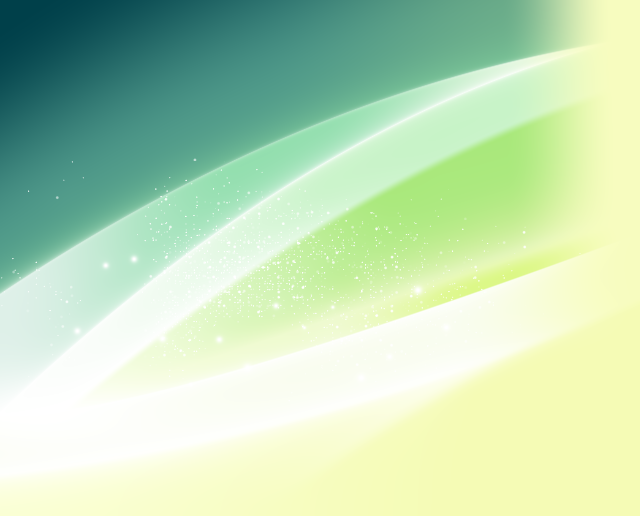
This background is drawn by a WebGL 2 fragment shader. Its source:

```glsl
#version 300 es
precision highp float;
// Sweeping translucent ribbons of light from deep teal to cream, with glittering dust.
uniform vec2 u_resolution;
out vec4 outColor;

float hash(vec2 p) {
    return fract(sin(dot(p, vec2(127.1, 311.7))) * 43758.5453);
}

float noise(vec2 p) {
    vec2 i = floor(p), f = fract(p);
    f = f * f * (3.0 - 2.0 * f);
    return mix(mix(hash(i), hash(i + vec2(1, 0)), f.x),
               mix(hash(i + vec2(0, 1)), hash(i + vec2(1, 1)), f.x), f.y);
}

// Signed height above the parabola c.x + c.y x + c.z x^2.
float above(vec2 p, vec3 c) {
    return p.y - c.x - p.x * (c.y + p.x * c.z);
}

// One-sided glow that starts at an edge and fades upward.
float glow(float d, float width) {
    return exp(-max(d, 0.0) / width);
}

// Tiny round specks, one per grid cell, kept where density is high.
float specks(vec2 q, float scale, float density) {
    vec2 cell = floor(q * scale);
    vec2 offset = 0.3 + 0.4 * vec2(hash(cell + 3.7), hash(cell + 9.2));
    float lit = step(1.0 - density, hash(cell)) * hash(cell + 5.1);
    return lit * smoothstep(0.42, 0.1, length(fract(q * scale) - offset));
}

void main() {
    vec2 p = gl_FragCoord.xy / u_resolution;
    vec2 q = gl_FragCoord.xy / u_resolution.y;
    float px = 1.0 / u_resolution.y;
    vec3 white = vec3(1.0);
    vec3 cream = vec3(0.97, 0.99, 0.75);

    // Heights above the ribbon edges, from top to bottom
    float outer = above(p, vec3(0.43, 0.828, -0.331));
    float crest = above(p, vec3(0.2, 1.183, -0.452));
    float inner = above(p, vec3(0.094, 1.126, -0.374));
    float lower = above(p, vec3(0.135, 0.364, 0.049)) - 0.06 * exp(-6.0 * p.x);
    float veil = above(p, vec3(0.17, 0.41, 0.0));
    float base = above(p, vec3(0.079, 0.149, 0.186));
    float streak = above(p, vec3(-0.469, 1.326, -0.435));

    // Teal sky, glowing along the outer edge
    vec3 color = mix(vec3(0.29, 0.58, 0.53), vec3(0.0, 0.25, 0.29), smoothstep(0.1, 0.52, outer));
    color += vec3(0.12, 0.08, 0.0) * smoothstep(0.4, 0.85, p.x);
    color = mix(color, vec3(0.5, 0.8, 0.61), 0.75 * glow(outer, 0.06));
    color = mix(color, white, 0.4 * glow(outer, 0.014) * smoothstep(0.35, 0.0, p.x));

    // Outer ribbon
    vec3 ribbon = mix(vec3(0.87, 0.94, 0.91), vec3(0.57, 0.87, 0.68), smoothstep(0.0, 0.38, p.x));
    ribbon = mix(ribbon, vec3(0.86, 0.96, 0.84), smoothstep(0.5, 0.85, p.x));
    ribbon = mix(ribbon, white, 0.5 * glow(crest, 0.025));
    color = mix(color, ribbon, smoothstep(px, -px, outer));
    color = mix(color, white, 0.35 * exp(-abs(outer) / 0.003));

    // Bright middle ribbon
    ribbon = mix(vec3(0.97, 0.99, 0.97), vec3(0.77, 0.95, 0.77), smoothstep(0.12, 0.52, p.x));
    ribbon = mix(ribbon, white, 0.35 * glow(-crest, 0.02));
    ribbon = mix(ribbon, white, mix(1.0, 0.1, smoothstep(0.2, 0.7, p.x)) * glow(inner, 0.045));
    color = mix(color, ribbon, smoothstep(0.002, -0.002, crest));
    color = mix(color, white, 0.75 * exp(-abs(crest) / 0.0035));

    // Lime hollow, paler toward the left and the floor
    vec3 hollow = mix(vec3(0.66, 0.91, 0.48), vec3(0.76, 0.91, 0.5), smoothstep(0.08, 0.3, -inner));
    hollow = mix(vec3(0.94, 0.99, 0.86), hollow, smoothstep(0.15, 0.62, p.x));
    hollow = mix(hollow, vec3(0.96, 0.99, 0.84), 0.85 * glow(veil, 0.055));
    float pocket = smoothstep(0.02, -0.03, veil) * smoothstep(0.5, 0.75, p.x);
    hollow = mix(hollow, vec3(0.86, 0.97, 0.52), pocket);
    color = mix(color, hollow, smoothstep(0.006, -0.016, inner));

    // Fade into cream light on the right
    color = mix(color, cream, smoothstep(0.79, 0.97, p.x + 0.03 * (p.y - 0.7)));

    // Lower ribbon with white rims
    color = mix(color, white, 0.6 * glow(lower, 0.016) * smoothstep(0.75, 0.3, p.x));
    ribbon = mix(vec3(0.97, 0.99, 0.92), cream, smoothstep(0.7, 0.98, p.x));
    float rim = smoothstep(1.0, 0.65, p.x);
    ribbon = mix(ribbon, white, 0.9 * rim * glow(-lower, 0.022));
    ribbon = mix(ribbon, white, rim * glow(base, 0.045));
    color = mix(color, ribbon, smoothstep(0.002, -0.002, lower));

    // Cream floor and the slanting streak
    vec3 ground = mix(vec3(0.98, 1.0, 0.82), vec3(0.96, 0.985, 0.71), smoothstep(0.0, 0.8, p.x));
    ground = mix(ground, white, 0.8 * rim * glow(-base, 0.03));
    float beam = smoothstep(-0.025, 0.025, streak) * glow(streak, 0.09);
    ground = mix(ground, white, 0.6 * beam * smoothstep(0.0, 0.25, p.y) * rim);
    color = mix(color, ground, smoothstep(0.012, -0.012, max(base, -0.1)));
    float shade = smoothstep(0.01, -0.05, streak) * smoothstep(0.64, 0.75, p.x);
    color = mix(color, vec3(0.96, 0.985, 0.71), shade * smoothstep(0.4, 0.3, p.y));

    // White bloom where the ribbons meet
    vec2 bloom = (p - vec2(0.07, 0.19)) / vec2(0.24, 0.085);
    color = mix(color, white, 0.9 * exp(-dot(bloom, bloom)));

    // Drifting dust and haze
    vec2 drift = (p - vec2(0.36, 0.45)) / vec2(0.28, 0.13);
    float cloud = exp(-dot(drift, drift)) * smoothstep(0.3, 0.8, noise(q * 9.0 + 2.0));
    float dust = specks(q, 190.0, 0.5 * cloud) + specks(q + 0.37, 105.0, 0.25 * cloud);
    color = mix(color, white, clamp(0.9 * dust + 0.16 * cloud, 0.0, 1.0));

    // Soft twinkling stars scattered through the dust
    for (int i = 0; i < 14; i++) {
        float k = float(i);
        vec2 star = vec2(0.15 + 0.055 * k, 0.34 + 0.3 * (hash(vec2(k, 4.0)) - 0.3));
        float size = 0.003 + 0.005 * hash(vec2(k, 8.0));
        float r = length(q - star) / size;
        color = mix(color, white, 0.85 * exp(-r * r) + 0.2 * exp(-r * 0.6));
    }
    outColor = vec4(clamp(color, 0.0, 1.0), 1.0);
}
```
